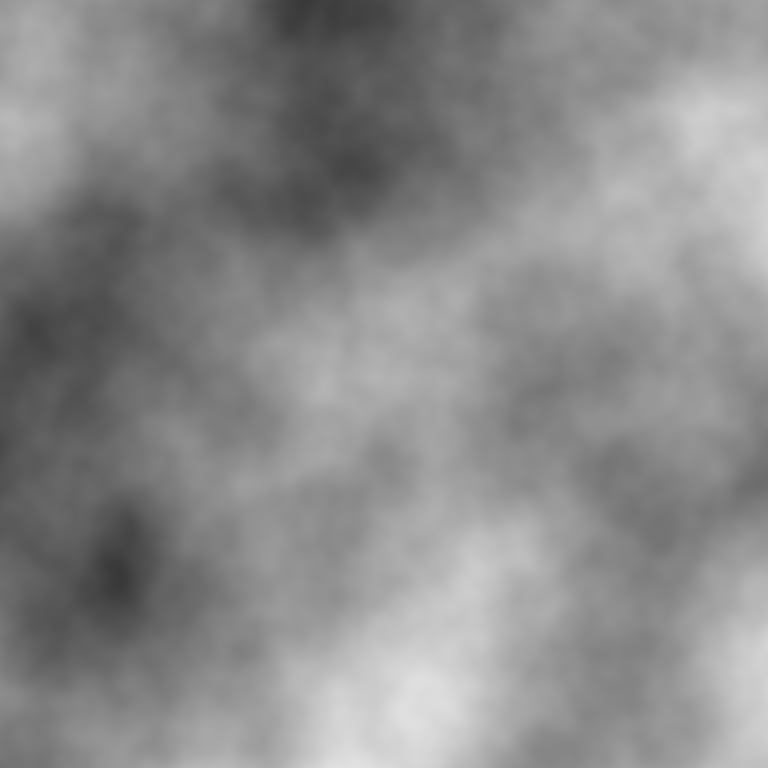
Reproduce this texture procedurally as a WebGL 1 fragment shader.

```glsl
precision highp float;
// Soft grey clouds: broad dark and light billows with faint finer mottling.
// Rotated octaves of gradient noise are summed over a gentle diagonal ramp
// that brightens toward the lower right; the sum is used as a grey tone.

#define BASE_SCALE 2.3     // noise cells across the canvas, first octave
#define OCTAVES 5
#define GAIN 0.5           // amplitude ratio between octaves
#define MEAN_TONE 0.546
#define CONTRAST 0.40      // strength of the billows
#define RAMP 0.17          // strength of the diagonal brightening
#define DARKEST 0.18
#define BRIGHTEST 0.90
#define SEED vec2(17.3, 41.7)

uniform vec2 u_resolution;

// Unit gradient pointing in a random direction for each lattice corner.
vec2 cornerGradient(vec2 corner) {
  vec3 p = fract(corner.xyx * vec3(0.1031, 0.1030, 0.0973));
  p += dot(p, p.yzx + 33.33);
  float angle = 6.28318 * fract((p.x + p.y) * p.z);
  return vec2(cos(angle), sin(angle));
}

float gradientNoise(vec2 p) {
  vec2 cell = floor(p);
  vec2 f = p - cell;
  vec2 blend = f * f * f * (f * (f * 6.0 - 15.0) + 10.0);
  vec2 e = vec2(1.0, 0.0);
  float a = dot(cornerGradient(cell), f);
  float b = dot(cornerGradient(cell + e.xy), f - e.xy);
  float c = dot(cornerGradient(cell + e.yx), f - e.yx);
  float d = dot(cornerGradient(cell + e.xx), f - e.xx);
  return mix(mix(a, b, blend.x), mix(c, d, blend.x), blend.y);
}

// Each octave is doubled, turned and shifted so the lattices never line up.
float billows(vec2 p) {
  mat2 turnAndDouble = 2.0 * mat2(0.8, 0.6, -0.6, 0.8);
  float sum = 0.0;
  float amplitude = 1.0;
  for (int i = 0; i < OCTAVES; i++) {
    sum += amplitude * gradientNoise(p);
    p = turnAndDouble * p + SEED;
    amplitude *= GAIN;
  }
  return sum;
}

void main() {
  vec2 uv = gl_FragCoord.xy / u_resolution;
  vec2 p = gl_FragCoord.xy / min(u_resolution.x, u_resolution.y);

  float tone = MEAN_TONE + RAMP * (uv.x - uv.y);
  tone += CONTRAST * billows(p * BASE_SCALE + SEED);

  gl_FragColor = vec4(vec3(clamp(tone, DARKEST, BRIGHTEST)), 1.0);
}
```
